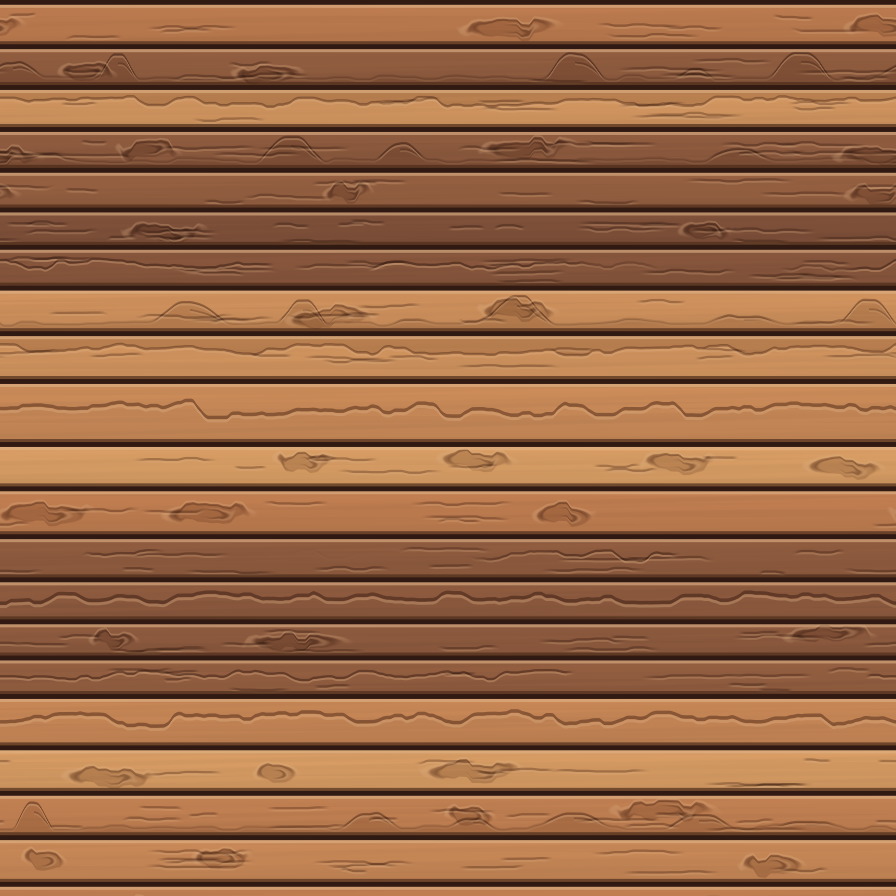
A Shadertoy shader for this texture:

```glsl
// Stack of horizontal worn wooden planks with bevelled edges, cracks, chips and streaks.

// Layout: the canvas is SPAN units tall; EDGE holds the gap centres from the top down.
const float SPAN = 768.0;
const int PLANKS = 21;
const float EDGE[22] = float[22](2., 40., 75., 111., 146., 180., 212., 247., 286., 327., 381.,
    419., 460., 497., 533., 564., 597., 641., 680., 718., 758., 798.);
// Tone per plank: 0 dark, 1 middle, 2 light.
const float TONE[21] = float[21](.95, .35, 1.7, .3, .4, .08, .2, 1.55, 1.65, 1.35, 1.9,
    1.0, .32, .28, .28, .36, 1.25, 1.85, 1.1, 1.3, 1.0);
// Wear per plank: 0 streaks, 1 long crack, 2 ragged band, 3 mounds, 4 broken crack.
const int WEAR[21] = int[21](0, 3, 2, 3, 0, 0, 4, 3, 2, 1, 0, 0, 4, 1, 0, 4, 1, 0, 3, 0, 0);

const vec3 DARK_WOOD = vec3(.46, .29, .21);
const vec3 MID_WOOD = vec3(.72, .47, .30);
const vec3 LIGHT_WOOD = vec3(.83, .61, .39);
const vec3 GAP = vec3(.19, .10, .07);
const vec3 RIM = vec3(.42, .24, .14);
const vec3 SHINE = vec3(.87, .70, .53);
const vec3 GROOVE_TINT = vec3(.70, .65, .63);
const vec3 STAIN_TINT = vec3(.88, .85, .83);
const float GAP_HALF = 2.1;
const float BEVEL = 2.6;

float aa; // width of one pixel in layout units

float hash(vec2 p) {
    vec3 q = fract(p.xyx * .1031);
    q += dot(q, q.yzx + 33.33);
    return fract((q.x + q.y) * q.z);
}

// Periodic noise made of flat stretches joined by short slopes.
float plateau(float x, float count, float seed) {
    float u = x / SPAN * count, i = floor(u);
    float a = hash(vec2(mod(i, count), seed));
    float b = hash(vec2(mod(i + 1.0, count), seed));
    return mix(a, b, smoothstep(.45, 1.0, u - i));
}

// Splits x into cells: offset from a jittered centre, and the cell number.
vec2 scatter(float x, float count, float seed) {
    float u = x / SPAN * count + hash(vec2(seed, 3.0));
    float id = mod(floor(u), count);
    return vec2((fract(u) - .5 + .2 * (hash(vec2(id, seed)) - .5)) * SPAN / count, id);
}

float below(float d) { return clamp(d / aa + .5, 0.0, 1.0); }
float stroke(float d, float w) { return below(w - abs(d)); }

// Dark line with a lit lip beneath it.
void carve(inout vec3 col, float d, float w, float strength) {
    vec3 lip = mix(col, SHINE, .35);
    col = mix(col, col * GROOVE_TINT, stroke(d, w) * strength);
    col = mix(col, lip, stroke(d - 2.0 * w, w * .8) * strength);
}

void streaks(inout vec3 col, float x, float y, float h, float seed) {
    for (int k = 0; k < 4; k++) {
        float s = seed + float(k) * 17.0;
        vec2 c = scatter(x, 6.0, s);
        float len = mix(12.0, 50.0, hash(vec2(c.y, s + 1.0)));
        float taper = smoothstep(1.0, .6, abs(c.x) / len);
        float level = h * mix(.22, .8, hash(vec2(c.y, s + 2.0))) + 2.5 * plateau(x, 48.0, s);
        carve(col, y - level, 1.0, .75 * taper * step(.55, hash(vec2(c.y, s + 4.0))));
    }
}

void chips(inout vec3 col, float x, float y, float h, float seed) {
    vec2 c = scatter(x, 5.0, seed);
    vec2 radius = vec2(mix(14.0, 36.0, hash(vec2(c.y, seed + 1.0))), h * .19);
    float level = h * mix(.35, .7, hash(vec2(c.y, seed + 2.0)));
    float ragged = 7.0 * (plateau(x, 72.0, seed) - .5);
    vec2 q = vec2(c.x, y - level + ragged) / radius;
    float d = (length(q) - 1.0) * radius.y;
    float present = step(.5, hash(vec2(c.y, seed + 5.0)));
    col = mix(col, col * STAIN_TINT, below(-d) * present);
    carve(col, d, .9, .8 * present * smoothstep(.9, -.5, q.y + .4 * q.x));
    carve(col, d + radius.y * .55, .7, .7 * present * smoothstep(-.3, .4, q.x));
}

void mounds(inout vec3 col, float x, float y, float h, float seed) {
    vec2 c = scatter(x, 8.0, seed);
    float width = mix(18.0, 38.0, hash(vec2(c.y, seed + 1.0)));
    float height = h * .55 * smoothstep(.25, 1.0, hash(vec2(c.y, seed + 2.0)));
    float hill = height * smoothstep(1.0, .15, abs(c.x) / width);
    float d = y - (h - 7.0 - hill - 4.0 * plateau(x, 40.0, seed));
    col = mix(col, col * STAIN_TINT, below(d) * .8);
    carve(col, d, 1.0, .3 + .6 * smoothstep(1.0, 5.0, hill));
    carve(col, d - hill * .4, .8, .6 * smoothstep(4.0, 9.0, hill) * step(0.0, c.x));
}

void mainImage(out vec4 fragColor, in vec2 fragCoord) {
    vec2 p = vec2(fragCoord.x, iResolution.y - fragCoord.y) * SPAN / iResolution.y;
    aa = SPAN / iResolution.y;

    // Find the plank and the depth below its upper gap.
    int row = 0;
    for (int i = 1; i < PLANKS; i++) if (p.y >= EDGE[i]) row = i;
    float y = p.y - EDGE[row], h = EDGE[row + 1] - EDGE[row];
    float seed = float(row) * 7.0 + 11.0, tone = TONE[row];

    // Face: base tone, soft shading downwards, faint long grain.
    vec3 col = mix(mix(DARK_WOOD, MID_WOOD, min(tone, 1.0)), LIGHT_WOOD, max(tone - 1.0, 0.0));
    col *= 1.05 - .09 * y / h;
    col *= .98 + .04 * plateau(p.x + 40.0 * y, 5.0, seed + floor(y / 6.0));

    // Wear
    int wear = WEAR[row];
    float jag = plateau(p.x, 30.0, seed) - .5 + .3 * (plateau(p.x, 77.0, seed + 1.0) - .5);
    if (wear == 2) {
        float d = y - h * .33 - 8.0 * jag;
        col = mix(col * STAIN_TINT, col, below(d));
        carve(col, d, 1.1, .85);
    }
    if (wear == 3) mounds(col, p.x, y, h, seed);
    if (wear == 0 || wear == 3) chips(col, p.x, y, h, seed + 3.0);
    if (wear != 1) streaks(col, p.x, y, h, seed + 5.0);
    if (wear == 1 || wear == 4) {
        float strength = wear == 1 ? 1.0 : smoothstep(.4, .6, plateau(p.x, 9.0, seed + 2.0));
        carve(col, y - h * .43 - h * .24 * jag, wear == 1 ? 1.5 : 1.0, strength);
    }

    // Lit upper bevel, brown lower rim, dark gap
    col = mix(col, mix(col, SHINE, .6), below(GAP_HALF + BEVEL - y));
    col = mix(col, mix(col * .6, RIM, .5), below(y - h + GAP_HALF + BEVEL));
    col = mix(col, GAP, below(GAP_HALF - min(y, h - y)));
    fragColor = vec4(col, 1.0);
}
```
